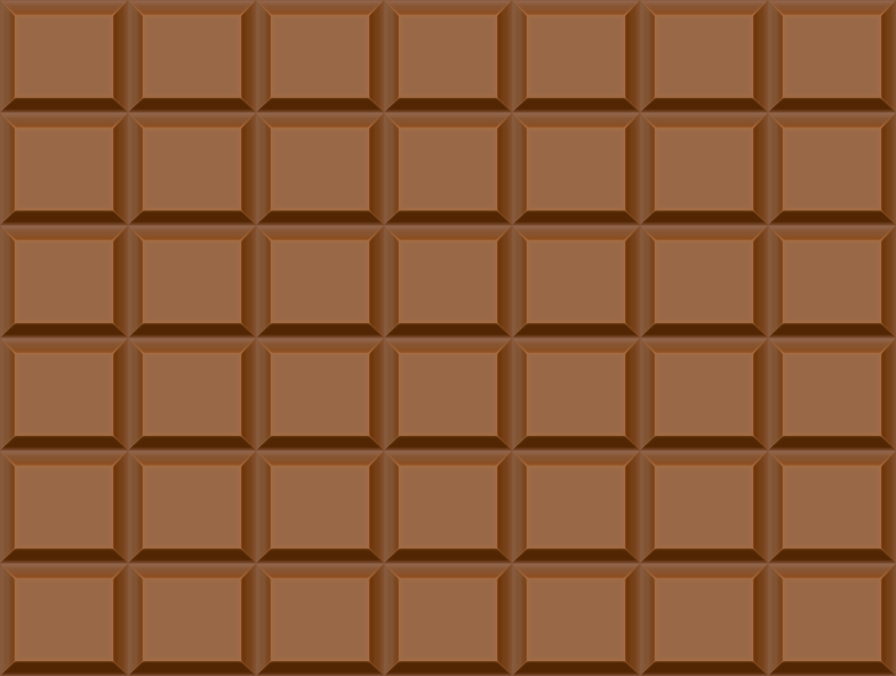
This pattern is drawn by a Shadertoy shader. Its source:

```glsl
// A slab of milk chocolate: a 7 by 6 grid of bevelled blocks, lit from above.
// Each cell measures its distance to the four sides, shades the facing bevel
// with a gradient, then adds soft highlights on the mitres and the panel rim.

const vec2 GRID = vec2(7.0, 6.0);
const float BEVEL = 0.132;             // bevel width, in cell heights

const vec3 PANEL = vec3(0.60, 0.41, 0.28);
const vec3 GLOW  = vec3(0.69, 0.44, 0.25);

// Three-stop gradient: outer at t = 0, middle at t = stop, inner at t = 1.
vec3 ramp(vec3 outer, vec3 middle, vec3 inner, float stop, float t) {
    vec3 c = mix(outer, middle, smoothstep(0.0, stop, t));
    return mix(c, inner, smoothstep(stop, 1.0, t));
}

vec3 topFace(float t) {
    return ramp(vec3(0.57, 0.40, 0.30), vec3(0.53, 0.33, 0.19),
                vec3(0.55, 0.30, 0.12), 0.5, t);
}

vec3 bottomFace(float t) {
    return ramp(vec3(0.47, 0.28, 0.17), vec3(0.32, 0.15, 0.01),
                vec3(0.32, 0.15, 0.01), 0.3, t);
}

vec3 leftFace(float t) {
    return ramp(vec3(0.53, 0.36, 0.25), vec3(0.51, 0.33, 0.20),
                vec3(0.46, 0.25, 0.09), 0.45, t);
}

vec3 rightFace(float t) {
    return ramp(vec3(0.51, 0.31, 0.18), vec3(0.46, 0.25, 0.09),
                vec3(0.41, 0.19, 0.02), 0.5, t);
}

// Soft line of the given half width around d = 0.
float softLine(float d, float width) {
    return exp(-d * d / (width * width));
}

// p: position in the cell, size: cell extent, px: one pixel, in cell heights.
vec3 block(vec2 p, vec2 size, float px) {
    vec2 edge = min(p, size - p);
    vec2 t = clamp(edge / BEVEL, 0.0, 1.0);
    bool onRight = p.x > 0.5 * size.x;
    bool onTop = p.y > 0.5 * size.y;

    // Bevel faces, averaged with the neighbouring block at the seams
    vec3 side = onRight ? rightFace(t.x) : leftFace(t.x);
    vec3 cap = onTop ? topFace(t.y) : bottomFace(t.y);
    vec3 sideSeam = 0.5 * (leftFace(0.0) + rightFace(0.0));
    vec3 capSeam = 0.5 * (topFace(0.0) + bottomFace(0.0));
    side = mix(sideSeam, side, smoothstep(0.0, px, edge.x));
    cap = mix(capSeam, cap, smoothstep(0.0, px, edge.y));

    // Diagonal mitres, brightest near the panel's upper corners
    float mitre = (edge.x - edge.y) * 0.7071;
    vec3 color = mix(side, cap, smoothstep(-0.7 * px, 0.7 * px, mitre));
    float along = min(t.x, t.y);
    float shine = softLine(mitre, max(0.010, 0.7 * px));
    color = mix(color, GLOW, shine * along * (onTop ? 0.75 : 0.35));

    // Flat panel with a warm rim fading inward
    float inset = min(edge.x, edge.y) - BEVEL;
    vec3 panel = mix(PANEL, GLOW, 0.45 * softLine(inset, 0.026));
    color = mix(color, GLOW, 0.30 * softLine(inset, 0.012));
    return mix(color, panel, smoothstep(-0.7 * px, 0.7 * px, inset));
}

void mainImage(out vec4 fragColor, in vec2 fragCoord) {
    vec2 cell = iResolution.xy / GRID;
    vec2 size = vec2(cell.x / cell.y, 1.0);
    vec2 p = fract(fragCoord / cell) * size;
    fragColor = vec4(block(p, size, 1.0 / cell.y), 1.0);
}
```
